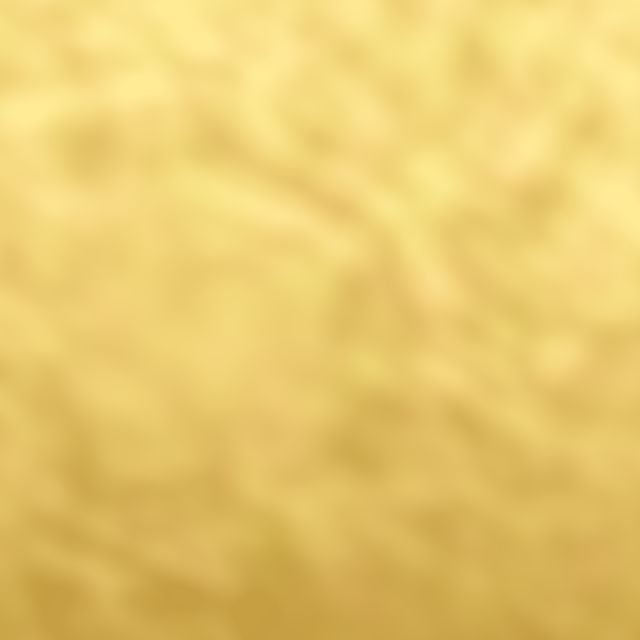
Write a WebGL 1 fragment shader that draws this texture.

```glsl
precision highp float;

uniform vec2 u_resolution;

// Gold ramp, from deep to bright
const vec3 DEEP_GOLD = vec3(0.775, 0.620, 0.260);
const vec3 WARM_GOLD = vec3(0.865, 0.727, 0.370);
const vec3 SOFT_GOLD = vec3(0.946, 0.832, 0.468);
const vec3 PALE_GOLD = vec3(1.000, 0.920, 0.585);

// Vertical shading: tone = base + rise * y - falloff * y * y
const float TONE_BASE = 0.06;
const float TONE_RISE = 1.36;
const float TONE_FALLOFF = 0.58;

// Cloudy mottling, drawn out along a falling diagonal
const float SLANT = -0.55;
const vec2 BLOTCH_FREQ = vec2(6.5, 9.5);
const vec2 DETAIL_FREQ = vec2(12.0, 16.0);
const vec2 STREAK_FREQ = vec2(11.0, 2.6);
const float BROAD_FREQ = 2.6;
const float BLOTCH_GAIN = 0.38;
const float DETAIL_GAIN = 0.30;
const float STREAK_GAIN = 0.12;
const float BROAD_GAIN = 0.08;
const float CALM = 0.32;
const float WARP = 0.04;

// Drift between rosy and greenish gold
const vec3 TINT_AXIS = vec3(0.016, -0.011, 0.026);
const float TINT_FREQ = 8.0;

vec2 latticeGradient(vec2 cell) {
  float h = fract(sin(dot(cell, vec2(127.1, 311.7))) * 43758.55);
  float angle = 6.28318 * h;
  return vec2(cos(angle), sin(angle));
}

float gradientNoise(vec2 p) {
  vec2 cell = floor(p);
  vec2 f = p - cell;
  vec2 w = f * f * f * (f * (f * 6.0 - 15.0) + 10.0);
  vec2 e = vec2(1.0, 0.0);
  float a = dot(latticeGradient(cell), f);
  float b = dot(latticeGradient(cell + e.xy), f - e.xy);
  float c = dot(latticeGradient(cell + e.yx), f - e.yx);
  float d = dot(latticeGradient(cell + e.xx), f - e.xx);
  return mix(mix(a, b, w.x), mix(c, d, w.x), w.y);
}

vec2 rotate(vec2 p, float angle) {
  float c = cos(angle);
  float s = sin(angle);
  return vec2(c * p.x + s * p.y, c * p.y - s * p.x);
}

vec3 goldRamp(float tone) {
  float t = clamp(tone, 0.0, 1.0) * 3.0;
  vec3 color = mix(DEEP_GOLD, WARM_GOLD, clamp(t, 0.0, 1.0));
  color = mix(color, SOFT_GOLD, clamp(t - 1.0, 0.0, 1.0));
  return mix(color, PALE_GOLD, clamp(t - 2.0, 0.0, 1.0));
}

float mottle(vec2 p) {
  // Bend the domain so the blotches stay irregular
  vec2 bend = vec2(gradientNoise(p * 4.0 + 31.7), gradientNoise(p * 4.0 + 72.3));
  vec2 q = rotate(p + WARP * bend, SLANT);
  float blotches = BLOTCH_GAIN * gradientNoise(q * BLOTCH_FREQ + 5.3);
  float detail = DETAIL_GAIN * gradientNoise(q * DETAIL_FREQ + 17.9);

  // Calm and lively areas alternate; the top and right are the liveliest
  float liveliness = 0.25 + 0.5 * p.y + 0.3 * p.x + 0.7 * gradientNoise(p * 2.1 + 11.4);
  float strength = mix(CALM, 1.0, smoothstep(0.2, 0.9, liveliness));

  float streaks = STREAK_GAIN * gradientNoise(p * STREAK_FREQ + 43.6);
  float broad = BROAD_GAIN * gradientNoise(p * BROAD_FREQ + 8.2);
  return strength * (blotches + detail) + streaks + broad;
}

void main() {
  vec2 p = gl_FragCoord.xy / u_resolution.y;
  float shade = TONE_BASE + TONE_RISE * p.y - TONE_FALLOFF * p.y * p.y;
  vec3 color = goldRamp(shade + mottle(p));
  color += TINT_AXIS * gradientNoise(p * TINT_FREQ + 57.1);
  gl_FragColor = vec4(color, 1.0);
}
```
